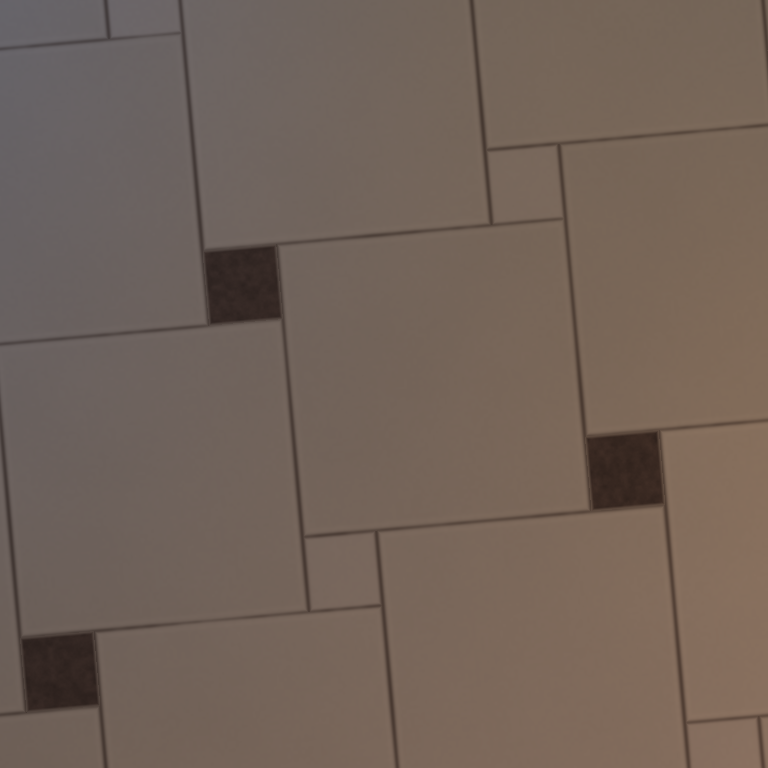
Write a Shadertoy shader that draws this pattern.

```glsl
// Hopscotch floor: large square tiles pinwheel around small ones on a tilted lattice.
// Small tiles alternate dark and pale; box distances give the soft grout lines,
// and a four-corner blend lights the floor from cool upper left to warm right.

const float LARGE = 0.378;      // side of a large tile
const float SMALL = 0.0965;     // side of a small tile
const float TILT = 0.089;       // rotation of the floor, radians
const float STRETCH = 1.013;    // slight vertical perspective
const vec2 ANCHOR = vec2(0.316, 0.629);  // centre of one dark tile

struct Tile {
    vec2 edge;      // signed distances to vertical and horizontal sides
    vec2 cell;      // lattice index
    bool isSmall;
};

float hash(vec2 p) {
    vec3 q = fract(vec3(p.xyx) * 0.1031);
    q += dot(q, q.yzx + 33.33);
    return fract((q.x + q.y) * q.z);
}

float noise(vec2 p) {
    vec2 i = floor(p), f = fract(p);
    f = f * f * (3.0 - 2.0 * f);
    return mix(mix(hash(i), hash(i + vec2(1, 0)), f.x),
               mix(hash(i + vec2(0, 1)), hash(i + vec2(1, 1)), f.x), f.y);
}

float fbm(vec2 p) {
    float sum = 0.0, gain = 0.5;
    for (int k = 0; k < 4; k++) {
        sum += gain * noise(p);
        p = p * 2.03 + 17.0;
        gain *= 0.5;
    }
    return sum;
}

float maxComp(vec2 v) { return max(v.x, v.y); }

vec2 toFloor(vec2 uv) {
    float c = cos(TILT), s = sin(TILT);
    vec2 q = uv - ANCHOR;
    return vec2(c * q.x + s * q.y, (c * q.y - s * q.x) / STRETCH);
}

// Keep whichever tile holds the point most deeply
void keepNearest(inout Tile best, vec2 p, float side, vec2 cell, bool isSmall) {
    vec2 edge = abs(p) - 0.5 * side;
    if (maxComp(edge) < maxComp(best.edge)) best = Tile(edge, cell, isSmall);
}

Tile findTile(vec2 p) {
    vec2 u = vec2(LARGE, SMALL), w = vec2(-SMALL, LARGE);
    vec2 base = floor(vec2(dot(p, u), dot(p, w)) / dot(u, u) + 0.5);
    vec2 largeOffset = 0.5 * vec2(SMALL + LARGE, SMALL - LARGE);
    Tile best = Tile(vec2(1e3), vec2(0), false);
    for (int j = -1; j <= 1; j++)
    for (int i = -1; i <= 1; i++) {
        vec2 cell = base + vec2(i, j);
        vec2 q = p - cell.x * u - cell.y * w;
        keepNearest(best, q, SMALL, cell, true);
        keepNearest(best, q - largeOffset, LARGE, cell, false);
    }
    return best;
}

// Ambient colour across the floor, with a warm glow at the right
vec3 floorLight(vec2 st) {
    vec3 top = mix(vec3(0.395, 0.395, 0.43), vec3(0.45, 0.39, 0.34), smoothstep(-0.25, 0.8, st.x));
    vec3 bottom = mix(vec3(0.42, 0.365, 0.33), vec3(0.525, 0.43, 0.365), st.x);
    vec2 glow = (st - vec2(1.05, 0.5)) / vec2(0.3, 0.35);
    return mix(bottom, top, st.y) + vec3(0.025, 0.014, 0.0) * exp(-dot(glow, glow));
}

// Soft bell-shaped line centred on a tile side
float line(float dist, float width) {
    float t = dist / width;
    return exp(-t * t);
}

vec3 tileColour(Tile tile, vec2 p, vec3 light) {
    float tone = hash(tile.cell + (tile.isSmall ? 71.0 : 13.0)) - 0.5;
    float grain = noise(p * 200.0) - 0.5;
    float cloud = fbm(p * 9.0) - 0.47;
    vec3 pale = light * (1.0 + 0.03 * tone + 0.012 * grain + 0.03 * cloud);
    if (!tile.isSmall) return pale;
    if (mod(tile.cell.x + tile.cell.y, 2.0) > 0.5) return pale * vec3(1.02, 1.02, 1.03);
    float speckle = fbm(p * 110.0) - 0.47;
    vec3 dark = light * vec3(0.43, 0.37, 0.36) * (1.0 + 0.12 * tone + 0.4 * speckle);
    // Blurred border blends the dark tile into its joints
    float body = smoothstep(0.0, 0.0045, -maxComp(tile.edge));
    return mix(light * vec3(0.74, 0.71, 0.70), dark, body);
}

void mainImage(out vec4 fragColor, in vec2 fragCoord) {
    float pixel = 1.0 / iResolution.y;
    vec2 p = toFloor(fragCoord * pixel);
    vec3 light = floorLight(fragCoord / iResolution.xy);
    Tile tile = findTile(p);
    vec3 colour = tileColour(tile, p, light);

    // Faint pale rim beside the grout
    float rim = line(-maxComp(tile.edge) - 0.0075, 0.003);
    if (!tile.isSmall) colour *= 1.0 + 0.02 * rim;

    // Uneven grout, stronger along the vertical joints, faded in places
    float wear = noise(p * 11.0);
    float fleck = noise(p * 70.0);
    float width = max(0.003, pixel);
    float upright = line(tile.edge.x, width * mix(0.95, 1.15, wear)) * mix(0.75, 1.0, wear);
    float level = line(tile.edge.y, width * mix(0.75, 1.0, wear)) * mix(0.4, 0.95, wear);
    float grout = max(upright, level * mix(0.75, 1.0, fleck));
    bool isDark = tile.isSmall && mod(tile.cell.x + tile.cell.y, 2.0) < 0.5;
    if (!isDark) colour = mix(colour, light * vec3(0.59, 0.55, 0.54), grout);

    fragColor = vec4(colour, 1.0);
}
```
